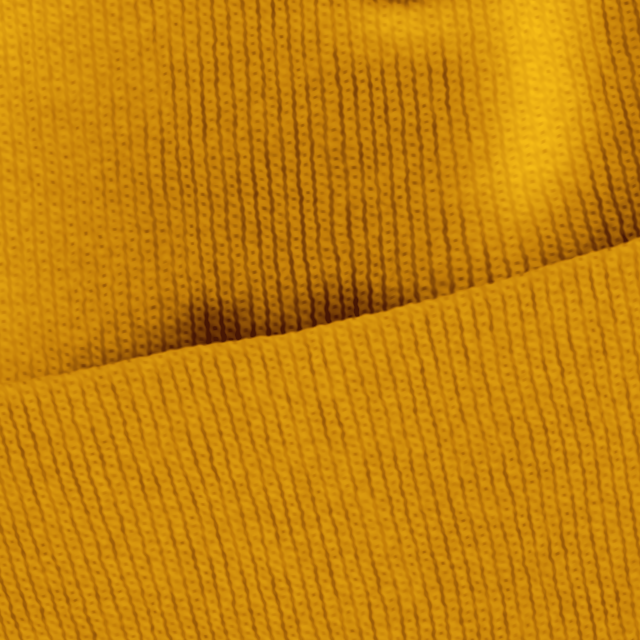
Write a three.js fragment shader that draws this texture.

```glsl
// Ribbed mustard knit: a turned-up cuff lies over a softly lit upper panel.
// Both panels share one stitch relief drawn in sheared rib coordinates;
// broad glows and a fold shadow set a tone that is mapped to a gold ramp.

varying vec2 vUv;

const float TAU = 6.2831853;
const float RIB_COUNT = 42.5;
const float ROW_COUNT = 66.0;
const float STRAND_DEPTH = 0.035;
const float HOLE_DEPTH = 0.12;
const float GAP_DEPTH = 0.22;
const float GRAIN_DEPTH = 0.13;
const float CUFF_TONE = 0.575;
const float PANEL_TONE = 0.50;
const vec3 DARK = vec3(0.28, 0.09, 0.015);
const vec3 GOLD = vec3(0.765, 0.492, 0.035);
const vec3 LIGHT = vec3(0.97, 0.745, 0.09);

float hash(vec2 p) {
  return fract(sin(dot(p, vec2(127.1, 311.7))) * 43758.5453);
}

float noise(vec2 p) {
  vec2 i = floor(p);
  vec2 f = fract(p);
  f = f * f * (3.0 - 2.0 * f);
  return mix(mix(hash(i), hash(i + vec2(1.0, 0.0)), f.x),
             mix(hash(i + vec2(0.0, 1.0)), hash(i + vec2(1.0, 1.0)), f.x), f.y);
}

float blob(vec2 p, vec2 center, vec2 radius) {
  vec2 q = (p - center) / radius;
  return exp(-dot(q, q));
}

// Height of the cuff's upper rim.
float foldHeight(float x) {
  float bump = (x - 0.28) / 0.12;
  return 0.401 + 0.13 * x + 0.098 * x * x + 0.011 * exp(-bump * bump);
}

// Signed tone of the knit: looped strands, dark gaps between ribs, grain.
float knit(vec2 cloth, float gapStrength) {
  float u = cloth.x * RIB_COUNT;
  float v = cloth.y * ROW_COUNT;
  u += 0.3 * (noise(vec2(u * 0.3, v * 0.1)) - 0.5)
     + 0.14 * (noise(vec2(u, v * 0.8) + 31.0) - 0.5);
  float rib = floor(u);
  float across = fract(u) - 0.5;
  float side = abs(across);
  float phase = v + hash(vec2(rib, 3.0)) + 0.5 * (noise(vec2(rib * 3.7, v * 0.4)) - 0.5);
  float strand = cos(TAU * (phase + 0.8 * across));
  float bead = cos(TAU * phase);
  float gap = smoothstep(0.25, 0.47, side + 0.03 * bead);
  float wear = 0.65 + 0.65 * noise(vec2(u * 0.9, v * 0.3));
  float hole = smoothstep(0.24, 0.02, side) * smoothstep(-0.1, 1.0, -bead);
  hole *= 0.35 + 1.1 * noise(vec2(u * 1.3, v * 0.8) + 11.0);
  float grain = noise(vec2(u * 2.6, v * 1.7)) - 0.5;
  return STRAND_DEPTH * strand * (1.0 - gap) - HOLE_DEPTH * hole
       - GAP_DEPTH * gapStrength * wear * gap + GRAIN_DEPTH * grain + 0.075;
}

float cuffTone(vec2 p, float depth) {
  float lean = mix(0.32, 0.17, p.x);
  float body = smoothstep(0.004, 0.035, depth);
  float relief = knit(vec2(p.x - lean * depth, -depth), mix(0.3, 1.0, body));
  float lip = 0.02 * exp(-depth / 0.02) - 0.06 * exp(-depth / 0.003);
  float shade = 0.05 * (noise(p * 4.0) - 0.5) - 0.03 * blob(p, vec2(1.0, 0.1), vec2(0.3));
  return CUFF_TONE + relief + lip + shade;
}

float panelTone(vec2 p, float rise) {
  // Broad folds of light.
  float ridgeX = 0.845 - 0.3 * max(0.8 - p.y, 0.0);
  float ridgeOff = (p.x - ridgeX) / 0.08;
  float ridge = exp(-ridgeOff * ridgeOff) * smoothstep(0.54, 0.78, p.y);
  float crown = blob(p, vec2(0.64, 0.97), vec2(0.13, 0.05));
  float tone = PANEL_TONE + 0.35 * ridge + 0.24 * crown;
  tone += 0.12 * exp(-p.x / 0.11) + 0.09 * blob(p, vec2(0.05, 1.0), vec2(0.3, 0.15));
  tone -= 0.38 * blob(p, vec2(0.625, 1.005), vec2(0.06, 0.018));
  tone -= 0.07 * blob(p, vec2(0.38, 0.68), vec2(0.24, 0.2));
  tone -= 0.06 * smoothstep(0.90, 1.0, p.x);
  tone += 0.04 * (noise(p * 5.0 + 7.0) - 0.5);

  // Ribs open up toward the middle and flatten on the bright folds.
  float lean = 0.08 + 0.14 * smoothstep(0.6, 1.0, p.x);
  float open = mix(0.5, 1.1, smoothstep(0.12, 0.42, p.x));
  open *= (1.0 - 0.75 * ridge) * (1.0 - 0.6 * crown);
  tone += knit(vec2(p.x - lean * (1.0 - p.y), rise), open);

  // Contact shadow, with its deepest pocket left of centre.
  float reach = smoothstep(0.0, 0.28, p.x) * (1.0 - smoothstep(0.52, 0.75, p.x));
  float contact = (0.11 + 0.26 * reach) * exp(-rise / 0.035);
  float pocket = 0.22 * blob(p, vec2(0.335, 0.495), vec2(0.06, 0.04));
  float crease = 0.15 * blob(p, vec2(0.53, 0.525), vec2(0.09, 0.025));
  float slope = 0.16 * smoothstep(0.78, 0.95, p.x) * exp(-rise / 0.08);
  return tone - contact - pocket - crease - slope;
}

vec3 goldRamp(float tone) {
  vec3 lower = mix(DARK, GOLD, clamp(tone * 2.0, 0.0, 1.0));
  return mix(lower, LIGHT, clamp(tone * 2.0 - 1.0, 0.0, 1.0));
}

void main() {
  vec2 p = vUv;
  float ripple = 0.0006 * sin(TAU * RIB_COUNT * p.x) + 0.003 * (noise(vec2(p.x * 30.0, 2.0)) - 0.5);
  float rise = p.y - foldHeight(p.x) - ripple;
  float cuff = cuffTone(p, max(-rise, 0.0));
  float panel = panelTone(p, max(rise, 0.0));
  float tone = mix(cuff, panel, smoothstep(-0.003, 0.003, rise));
  gl_FragColor = vec4(goldRamp(tone), 1.0);
}
```
